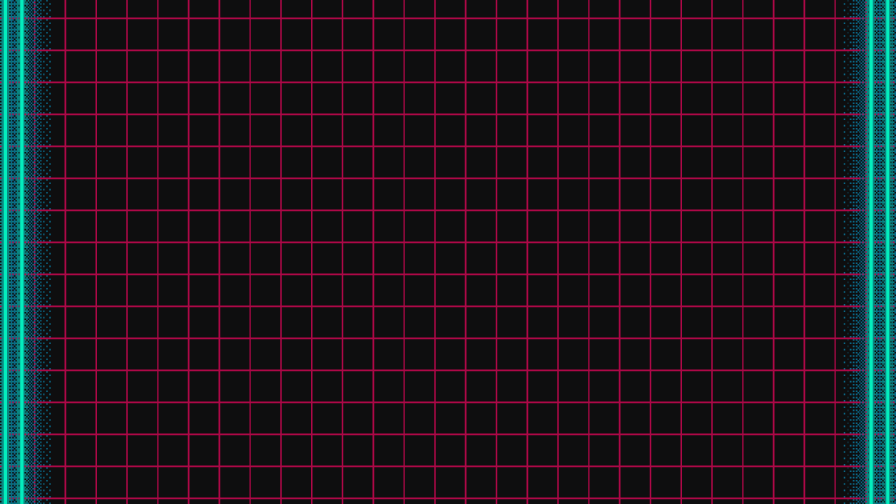
Reproduce this background procedurally as a WebGL 1 fragment shader.

```glsl
precision highp float;
// Dark panel with a thin crimson grid and dithered neon tubes along both sides.

uniform vec2 u_resolution;

const vec2 CELLS = vec2(582.0, 315.0);   // coarse cells across the canvas
const float GRID_STEP = 20.0;            // cells between grid lines
const vec2 GRID_START = vec2(2.0, 3.0);  // first grid column and row
const float GLOW_END = 34.0;             // reach of the side glow, in cells
const float RIGHT_SHIFT = 1.9;           // extra inset of the right-hand tubes

const vec3 BACKDROP = vec3(0.055, 0.055, 0.058);
const vec3 CRIMSON = vec3(0.68, 0.03, 0.28);
const vec3 BLUE = vec3(0.04, 0.40, 0.52);
const vec3 TEAL = vec3(0.04, 0.52, 0.50);
const vec3 NEON = vec3(0.01, 0.93, 0.74);

// Ordered dither thresholds, built from a 2x2 pattern
float bayer2(vec2 cell) {
    cell = floor(cell);
    return fract(cell.x * 0.5 + cell.y * cell.y * 0.75);
}

float bayer4(vec2 cell) {
    return bayer2(cell * 0.5) * 0.25 + bayer2(cell);
}

// 1.0 on grid lines that are one cell wide
float gridMask(vec2 cell, vec2 start, float spacing) {
    vec2 offset = mod(floor(cell) - start, spacing);
    return 1.0 - step(0.5, min(offset.x, offset.y));
}

// Distance to the nearer of the two tube centres
float tubeDistance(float inset) {
    return min(abs(inset - 3.5), abs(inset - 14.2));
}

// Colour of the unsmoothed scene at a position in cells
vec3 scene(vec2 cell) {
    vec3 color = mix(BACKDROP, CRIMSON, gridMask(cell, GRID_START, GRID_STEP));

    float rightInset = CELLS.x - cell.x;
    float edge = min(cell.x, rightInset);
    float inset = cell.x < rightInset ? cell.x : rightInset - RIGHT_SHIFT;
    float threshold = bayer4(cell) + 0.03;

    // Blue glow thinning out toward the middle
    float density = 0.68 * (1.0 - smoothstep(12.0, GLOW_END + 3.0, edge));
    density *= 1.0 - step(GLOW_END, edge);
    color = mix(color, BLUE, step(threshold, density));

    // Teal halo around the tubes, then their bright cores
    float tube = tubeDistance(inset);
    float halo = 1.0 - smoothstep(1.0, 5.5, tube);
    color = mix(color, TEAL, step(threshold, halo));
    return mix(color, NEON, 1.0 - step(1.05, tube));
}

void main() {
    // Average a small block of samples to smooth every edge
    vec3 total = vec3(0.0);
    for (int j = 0; j < 4; j++) {
        for (int i = 0; i < 4; i++) {
            vec2 jitter = (vec2(float(i), float(j)) - 1.5) * 0.32;
            vec2 uv = (gl_FragCoord.xy + jitter) / u_resolution;
            total += scene(uv * CELLS);
        }
    }
    gl_FragColor = vec4(total / 16.0, 1.0);
}
```
